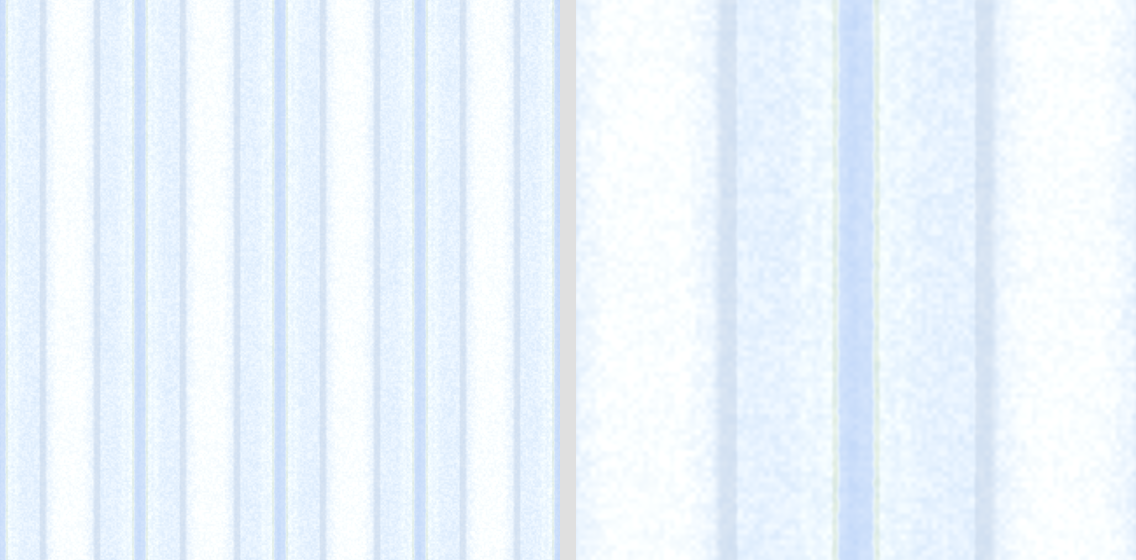
Left: the whole. Right: its middle third, enlarged.
A Shadertoy shader for this pattern:

```glsl
// Soft vertical wallpaper stripes in pale blue and white with paper grain.
#define REPEATS 4.0
#define BLUE_HALF 0.041
#define THREAD_POS 0.050
#define THREAD_HALF 0.0060
#define GREY_INNER 0.284
#define GREY_OUTER 0.330
#define GRAIN 0.105
#define CLOUD 0.016
#define WOBBLE 0.004

const vec3 PALE  = vec3(0.904, 0.950, 0.998);
const vec3 LIGHT = vec3(0.944, 0.980, 1.000);
const vec3 SHADE = vec3(0.922, 0.960, 0.998);
const vec3 WHITE = vec3(0.982, 0.998, 1.000);
const vec3 GREY  = vec3(0.838, 0.890, 0.952);
const vec3 BLUE  = vec3(0.812, 0.882, 0.984);
const vec3 THREAD = vec3(0.876, 0.926, 0.895);

float hash(vec2 cell) {
    uvec2 q = uvec2(cell) * uvec2(1597334673u, 3812015801u);
    uint h = (q.x ^ q.y) * 1597334673u;
    h = (h ^ (h >> 15)) * 2246822519u;
    h ^= h >> 13;
    return float(h >> 8) / 16777216.0;
}

// Value noise centred on zero that wraps after the given number of cells.
float noise(vec2 uv, vec2 cells) {
    vec2 p = uv * cells, i = floor(p), f = fract(p);
    f = f * f * (3.0 - 2.0 * f);
    vec2 a = mod(i, cells), b = mod(i + 1.0, cells);
    return mix(mix(hash(a), hash(vec2(b.x, a.y)), f.x),
               mix(hash(vec2(a.x, b.y)), hash(b), f.x), f.y) - 0.5;
}

// Soft-edged band of the given half width around a centre.
float band(float x, float centre, float halfWidth, float soft) {
    return 1.0 - smoothstep(halfWidth - soft, halfWidth + soft, abs(x - centre));
}

void mainImage(out vec4 fragColor, in vec2 fragCoord) {
    vec2 uv = fragCoord / iResolution.xy;
    float soft = max(0.005, REPEATS / iResolution.x);

    // Signed offset from the nearest blue stripe, in repeats.
    float s = fract(uv.x * REPEATS + 0.5) - 0.5;
    s += WOBBLE * noise(uv, vec2(192.0, 256.0));
    float d = abs(s);

    // Pale field with a light margin and faint streaks.
    vec3 col = mix(LIGHT, PALE, smoothstep(0.075, 0.175, d));
    col = mix(col, PALE, 0.45 * band(d, 0.092, 0.010, 0.008));
    col = mix(col, LIGHT, 0.50 * band(d, 0.118, 0.011, 0.010));

    // White panel that brightens slowly toward its middle.
    vec3 panel = mix(SHADE, WHITE, smoothstep(GREY_OUTER - 0.01, 0.425, d));
    col = mix(col, panel, smoothstep(GREY_INNER, GREY_OUTER, d));

    // Grey rule: crisp inside, feathered outside.
    float rule = smoothstep(GREY_INNER - soft, GREY_INNER + soft, d)
               * (1.0 - smoothstep(GREY_OUTER - 0.014, GREY_OUTER + 0.014, d));
    col = mix(col, GREY, rule);

    // Blue stripe with a deeper streak, edged by thin threads.
    col = mix(col, BLUE, band(d, 0.0, BLUE_HALF, soft + 0.002));
    col -= vec3(0.022, 0.016, 0.003) * band(s, -0.008, 0.013, 0.010);
    float wear = 0.88 + 0.4 * noise(uv, vec2(64.0, 192.0));
    col = mix(col, THREAD, wear * band(d, THREAD_POS, THREAD_HALF, soft));

    // Paper grain and slow clouds, strongest in the red channel.
    float grain = 0.65 * noise(uv, vec2(320.0)) + 0.35 * noise(uv + 0.37, vec2(192.0));
    float cloud = 0.6 * noise(uv, vec2(24.0)) + 0.4 * noise(uv, vec2(48.0, 20.0));
    float lined = max(rule, band(d, 0.0, THREAD_POS, 0.010));
    float quiet = mix(1.0, 0.75, smoothstep(0.36, 0.44, d)) * (1.0 - 0.45 * lined);
    col += (GRAIN * grain + CLOUD * cloud) * quiet * vec3(1.0, 0.65, 0.20);

    fragColor = vec4(clamp(col, 0.0, 1.0), 1.0);
}
```
